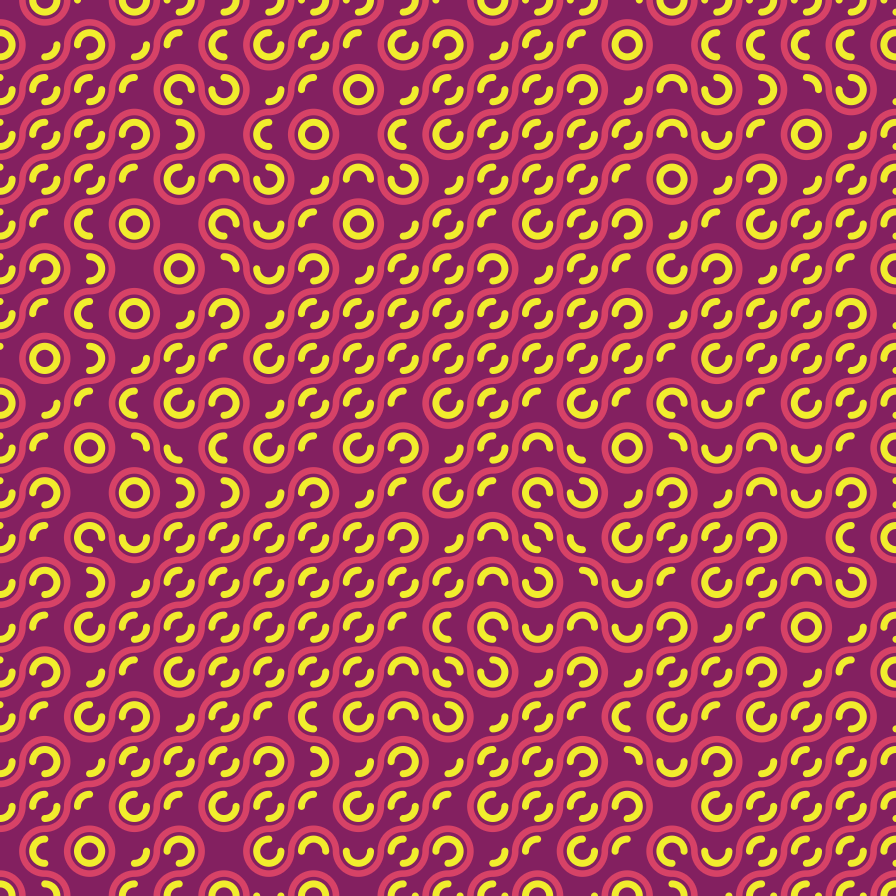
Give the GLSL for this pattern, as a Shadertoy shader.

```glsl
const float TILES = 20.0;
const float BAND_RADIUS = 0.5;
const float BAND_HALF_WIDTH = 0.073;
const float DASH_RADIUS = 0.27;
const float DASH_HALF_WIDTH = 0.078;

const vec3 PLUM = vec3(0.515, 0.127, 0.377);
const vec3 ROSE = vec3(0.845, 0.257, 0.402);
const vec3 LEMON = vec3(0.945, 0.930, 0.175);

float hash(vec2 cell) {
    vec3 p = fract(vec3(cell.xyx) * 0.1031);
    p += dot(p, p.yzx + 33.33);
    return fract((p.x + p.y) * p.z);
}

// Chance of a turned tile, drifting slowly so that runs form
float turnChance(vec2 cell) {
    return 0.26 + 0.12 * sin(cell.x * 0.55 + 1.3 * sin(cell.y * 0.31))
                + 0.08 * sin(cell.y * 0.47 - cell.x * 0.2 + 2.0);
}

// Distance to a quarter circle around the origin, in the positive quadrant
float quarterArc(vec2 p, float radius) {
    if (min(p.x, p.y) > 0.0) return abs(length(p) - radius);
    return min(length(p - vec2(radius, 0.0)), length(p - vec2(0.0, radius)));
}

// Two arcs around opposite corners of the unit tile
float arcPair(vec2 p, float radius) {
    return min(quarterArc(p, radius), quarterArc(1.0 - p, radius));
}

float coverage(float dist, float pixel) {
    return clamp(0.5 - dist / pixel, 0.0, 1.0);
}

void mainImage(out vec4 fragColor, in vec2 fragCoord) {
    float pixel = TILES / iResolution.y;
    vec2 p = fragCoord * pixel;
    vec2 home = floor(p);

    // Neighbours are included because round caps cross tile borders
    float band = 1e3;
    float dash = 1e3;
    for (int y = -1; y <= 1; y++) {
        for (int x = -1; x <= 1; x++) {
            vec2 cell = home + vec2(x, y);
            vec2 local = p - cell;
            bool turned = hash(cell + 17.0) < turnChance(cell);
            if (!turned) local.x = 1.0 - local.x;
            band = min(band, arcPair(local, BAND_RADIUS));
            dash = min(dash, arcPair(local, DASH_RADIUS));
        }
    }

    vec3 color = mix(PLUM, ROSE, coverage(band - BAND_HALF_WIDTH, pixel));
    color = mix(color, LEMON, coverage(dash - DASH_HALF_WIDTH, pixel));
    fragColor = vec4(color, 1.0);
}
```
